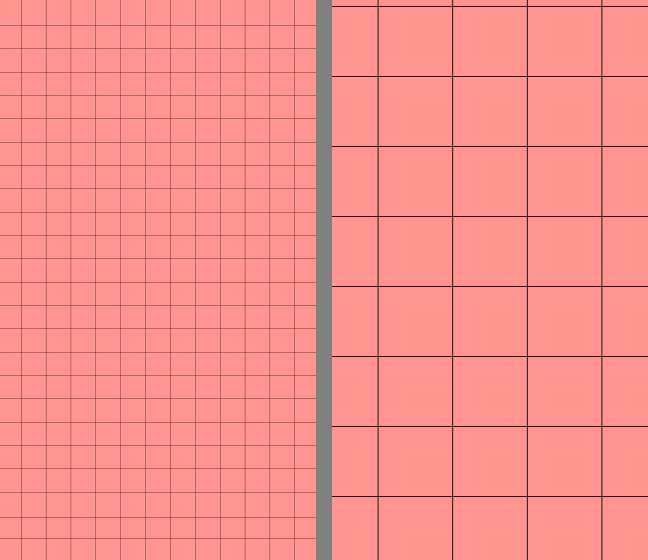
Left, the full canvas; right, a detail of the centre.
Reproduce this pattern procedurally as a WebGL 2 fragment shader.

```glsl
#version 300 es
precision highp float;
// Thin black ruled grid on flat coral: 12 vertical and 23 horizontal lines.
// Each line is drawn by its exact overlap with the pixel, so hairlines stay
// even at any size; the two lowest rows are spaced unevenly.

uniform vec2 u_resolution;
out vec4 outColor;

// Colours
const vec3 PAPER = vec3(1.0, 0.58, 0.57);
const vec3 INK = vec3(0.0);

// Layout in fractions of the canvas, from a 1080 by 1920 design
const vec2 DESIGN = vec2(1080.0, 1920.0);
const vec2 SPACING = vec2(85.0, 80.0) / DESIGN;
const vec2 FIRST_LINE = vec2(72.5, 232.5) / DESIGN;
const vec2 LAST_INDEX = vec2(11.0, 20.0);
const vec2 LINE_WIDTH = vec2(1.0) / DESIGN;
const vec2 LOW_ROWS = vec2(74.5, 146.5) / DESIGN.y;

// Share of a pixel covered by a line whose centre lies at the given offset
vec2 lineCoverage(vec2 offset, vec2 width, vec2 pixel) {
    vec2 high = min(offset + 0.5 * pixel, 0.5 * width);
    vec2 low = max(offset - 0.5 * pixel, -0.5 * width);
    return clamp((high - low) / pixel, 0.0, 1.0);
}

void main() {
    vec2 pixel = 1.0 / u_resolution;
    vec2 pos = gl_FragCoord.xy * pixel;

    // Regular grid: offset to the nearest line on each axis
    vec2 index = clamp(floor((pos - FIRST_LINE) / SPACING + 0.5), vec2(0.0), LAST_INDEX);
    vec2 grid = lineCoverage(pos - FIRST_LINE - index * SPACING, LINE_WIDTH, pixel);

    // Two uneven rows near the lower edge
    vec2 low = lineCoverage(pos.yy - LOW_ROWS, LINE_WIDTH.yy, pixel.yy);
    float horizontal = max(grid.y, max(low.x, low.y));

    // Union of both directions
    float ink = 1.0 - (1.0 - grid.x) * (1.0 - horizontal);
    outColor = vec4(mix(PAPER, INK, ink), 1.0);
}
```
